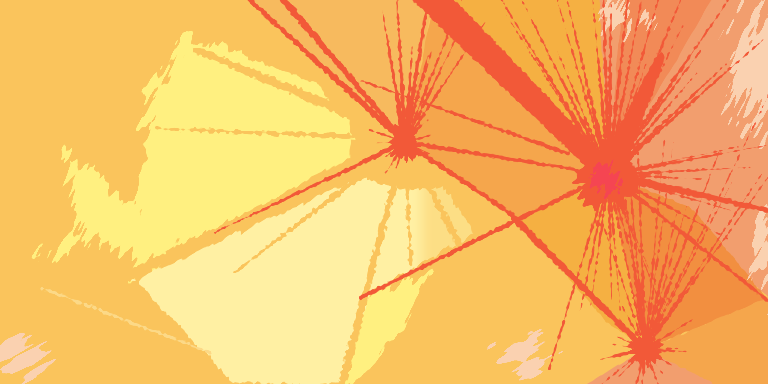
This background is drawn by a WebGL 2 fragment shader. Its source:

```glsl
#version 300 es
precision highp float;
// Warm abstract backdrop: rough yellow brush patches and flat orange facets,
// crossed by red splatter stars. Patches are convex quads with noisy edges,
// rays are tapered strokes. Lengths are in hundredths of the canvas height.
uniform vec2 u_resolution;
out vec4 outColor;

float hash(vec2 p) {
  vec3 q = fract(vec3(p.xyx) * 0.1031);
  q += dot(q, q.yzx + 33.33);
  return fract((q.x + q.y) * q.z);
}

float noise(vec2 p) {
  vec2 i = floor(p), f = fract(p);
  f = f * f * (3.0 - 2.0 * f);
  return mix(mix(hash(i), hash(i + vec2(1, 0)), f.x),
             mix(hash(i + vec2(0, 1)), hash(i + vec2(1, 1)), f.x), f.y);
}

// Bristle marks: noise stretched along direction a, from -1 to 1
float bristle(vec2 p, float a) {
  vec2 d = vec2(cos(a), sin(a));
  vec2 q = vec2(dot(p, d), dot(p, vec2(-d.y, d.x))) + 300.0;
  return 1.3 * noise(q * vec2(0.13, 0.7)) + 0.7 * noise(q * vec2(0.4, 1.8)) - 1.0;
}

float edge(vec2 p, vec2 a, vec2 b) {
  vec2 e = normalize(b - a);
  return dot(p - a, vec2(-e.y, e.x));
}

// Convex quad, corners clockwise
float quad(vec2 p, vec2 a, vec2 b, vec2 c, vec2 d) {
  return max(max(edge(p, a, b), edge(p, b, c)), max(edge(p, c, d), edge(p, d, a)));
}

// Stroke from a to b, half width narrowing from w to v
float stroke(vec2 p, vec2 a, vec2 b, float w, float v) {
  vec2 e = b - a;
  float t = clamp(dot(p - a, e) / dot(e, e), 0.0, 1.0);
  return length(p - a - t * e) - mix(w, v, t);
}

// n tapered rays spread between two angles
float fan(vec2 p, vec2 c, float a0, float a1, int n, float reach, float w) {
  float d = 1e3;
  for (int i = 0; i < n; i++) {
    vec2 k = vec2(float(i), c.x);
    float a = mix(a0, a1, (k.x + hash(k)) / float(n));
    float len = reach * mix(0.45, 1.0, hash(k + 17.0));
    vec2 tip = c + len * vec2(cos(a), sin(a));
    d = min(d, stroke(p, c, tip, w * mix(0.4, 1.0, hash(k + 41.0)), 0.03));
  }
  return d;
}

float blot(vec2 p, vec2 c, float r) {
  vec2 q = p - c;
  return length(q) - r * (0.6 + 0.7 * noise(7.0 * normalize(q) + c));
}

void paint(inout vec3 col, vec3 ink, float d) {
  float soft = 60.0 / u_resolution.y;
  col = mix(col, ink, 1.0 - smoothstep(-soft, soft, d));
}

void main() {
  vec2 p = 100.0 * gl_FragCoord.xy / u_resolution.y;
  float rough = bristle(p, 1.1), grain = noise(p * 1.3) - 0.5;
  vec2 A = vec2(105.5, 63), B = vec2(158.5, 54.5), C = vec2(168, 9);
  vec3 base = vec3(0.98, 0.77, 0.36), yellow = vec3(1.0, 0.94, 0.5);
  vec3 cream = vec3(1.0, 0.94, 0.64), orange = vec3(0.96, 0.65, 0.3);
  vec3 gold = vec3(0.96, 0.69, 0.26), salmon = vec3(0.95, 0.62, 0.43);
  vec3 pink = vec3(0.98, 0.82, 0.69), red = vec3(0.95, 0.35, 0.22);
  vec3 col = base;

  // Yellow brush patches on the left
  float d = quad(p, vec2(38, 68), vec2(49, 91), vec2(83, 78), vec2(92, 64));
  d = min(d, quad(p, vec2(40, 79), vec2(91, 69), vec2(91, 59), vec2(35, 29)));
  d = min(d, quad(p, vec2(16, 62), vec2(38, 43), vec2(40, 30), vec2(20, 40)));
  d = min(d, stroke(p, vec2(24, 39), vec2(9, 33), 2.2, 0.8));
  paint(col, yellow, d + rough * mix(3.8, 0.7, smoothstep(40.0, 75.0, p.x)));
  d = quad(p, vec2(94, 22), vec2(113, 29), vec2(104, 15), vec2(90, 0));
  paint(col, yellow, d + 3.5 * rough);

  // Cream wedges below the first star
  d = quad(p, vec2(35, 27), vec2(95, 54), vec2(104, 50), vec2(89, 0));
  d = min(d, quad(p, vec2(35, 27), vec2(70, 43), vec2(89, 0), vec2(61, 0)));
  paint(col, cream, d + 0.9 * rough);
  d = quad(p, vec2(102, 51), vec2(115, 51), vec2(124, 39), vec2(94, 23));
  paint(col, mix(cream, vec3(0.99, 0.87, 0.52), smoothstep(107.0, 113.0, p.x)), d + 1.2 * rough);

  // Base coloured gaps between the patches
  d = min(stroke(p, A, vec2(33, 28), 1.6, 1.2), stroke(p, A, vec2(89, 0), 0.7, 1.0));
  d = min(d, stroke(p, vec2(51, 87), vec2(92, 70), 0.9, 1.3));
  d = min(d, stroke(p, vec2(41, 66.5), vec2(92, 64.5), 0.35, 0.6));
  d = min(d, stroke(p, A, vec2(61, 29), 0.9, 0.2));
  d = min(d, min(stroke(p, A, vec2(107, 31), 0.5, 0.4), stroke(p, A, vec2(122, 32), 0.6, 0.9)));
  paint(col, base, d + grain);
  paint(col, vec3(0.99, 0.85, 0.53), stroke(p, vec2(11, 25), vec2(55, 8), 0.3, 0.3) + 0.9 * grain);

  // Flat facets around the stars
  float g = 0.4 * rough;
  paint(col, vec3(0.97, 0.73, 0.37), quad(p, A, vec2(65, 100), vec2(90, 101), vec2(113, 100)) + g);
  paint(col, orange, quad(p, A, vec2(113, 100), B, vec2(135, 43)) + g);
  paint(col, gold, quad(p, B, vec2(116, 101), vec2(140, 102), vec2(157, 101)) + g);
  paint(col, gold, quad(p, vec2(135, 43), B, C, vec2(158, 16)) + g);
  paint(col, salmon, quad(p, B, vec2(156, 101), vec2(201, 101), vec2(201, 22)) + g);
  paint(col, vec3(0.95, 0.54, 0.34), quad(p, B, vec2(162, 101), vec2(175, 102), vec2(186, 101)) + g);
  paint(col, vec3(0.95, 0.56, 0.25), quad(p, B, vec2(180, 46), vec2(200, 22), C) + g);
  paint(col, orange, quad(p, C, vec2(201, 23), vec2(201, -1), vec2(186, -1)) + g);
  paint(col, salmon, quad(p, vec2(151, -1), C, vec2(178, 4), vec2(188, -1)) + g);

  // Pink dry brush flakes
  d = length((p - vec2(199, 83)) * vec2(1.0, 0.6)) - 9.0;
  d = min(d, length((p - vec2(162, 95)) * vec2(0.8, 1.0)) - 3.0);
  d = min(d, length((p - vec2(200, 34)) * vec2(1.5, 0.6)) - 5.0);
  paint(col, pink, d + 7.0 * rough);
  d = min(length((p - vec2(136, 8)) * vec2(0.7, 1)), length((p - vec2(5, 7)) * vec2(0.7, 1))) - 4.0;
  paint(col, pink, d + 5.0 * bristle(p, 0.5));

  // Long red strokes
  d = stroke(p, vec2(111, 102), B, 4.0, 2.6);
  d = min(d, min(stroke(p, A, vec2(65, 100), 0.9, 0.5), stroke(p, A, vec2(73, 101), 0.6, 0.9)));
  d = min(d, min(stroke(p, A, vec2(56, 39.5), 0.7, 0.1), stroke(p, A, vec2(135, 43), 0.7, 0.5)));
  d = min(d, min(stroke(p, A, B, 0.6, 0.3), stroke(p, vec2(94, 79), vec2(148, 60), 0.2, 0.5)));
  d = min(d, min(stroke(p, B, vec2(94, 22.5), 0.6, 0.5), stroke(p, vec2(134, 43), C, 0.9, 0.7)));
  d = min(d, min(stroke(p, B, vec2(201, 45), 1.2, 0.5), stroke(p, B, vec2(201, 21), 0.6, 0.4)));
  d = min(d, min(stroke(p, B, vec2(143, 4), 0.4, 0.2), stroke(p, B, vec2(172, 85), 3.5, 1.2)));
  // Star fans and cores
  d = min(d, fan(p, A, 1.8, 0.95, 10, 50.0, 0.9));
  d = min(d, fan(p, A, 0.0, 6.28, 16, 10.0, 0.8));
  d = min(d, fan(p, B, 2.2, 0.65, 20, 66.0, 0.8));
  d = min(d, fan(p, B, 0.3, -0.5, 7, 46.0, 0.7));
  d = min(d, fan(p, B, -1.1, -1.8, 8, 45.0, 0.6));
  d = min(d, fan(p, C, 1.9, 0.9, 14, 78.0, 0.6));
  d = min(d, fan(p, C, 0.0, 6.28, 18, 17.0, 0.8));
  d = min(d, min(blot(p, A, 4.3), min(blot(p, B, 9.0), blot(p, C, 4.0))));
  paint(col, red, d + 0.6 * grain);
  paint(col, vec3(0.96, 0.27, 0.32), blot(p, vec2(158, 53), 3.0) + 4.0 * rough);
  outColor = vec4(col, 1.0);
}
```
